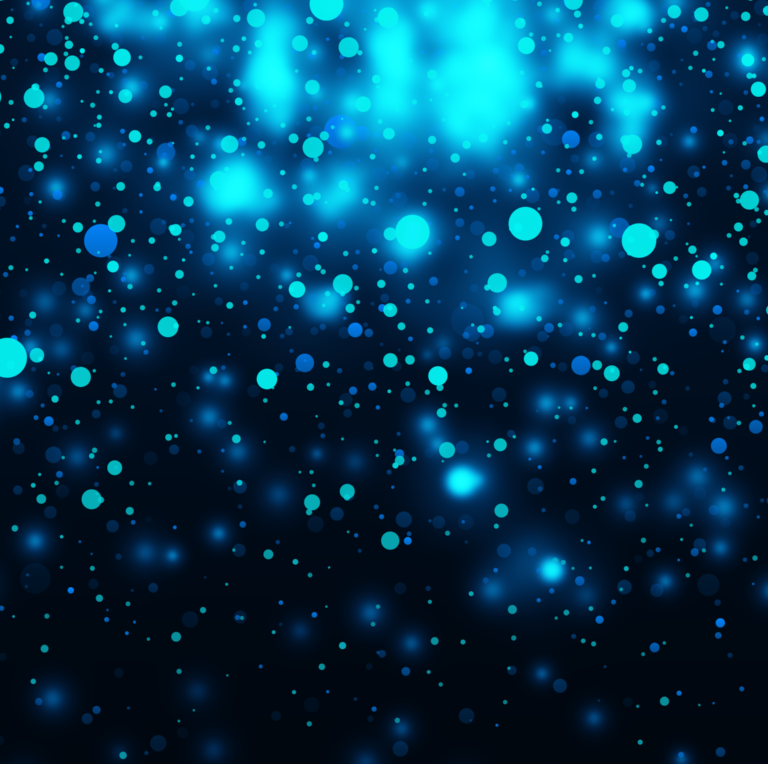
Reproduce this background procedurally as a Shadertoy shader.

```glsl
#define AMBIENT 0.115
#define HALO_GAIN 0.62
#define CLOUD_GAIN 1.15
#define ORB_CELLS 14.0
#define ORB_GAIN 1.1
#define ABSORB vec3(0.012, 0.45, 1.05)
#define CORE_ABSORB vec3(0.002, 0.17, 0.15)
#define CYAN vec3(0.01, 0.99, 0.99)
#define BLUE vec3(0.01, 0.50, 0.95)
#define TEAL vec3(0.04, 0.70, 0.76)

vec3 hash3(vec2 p) {
    vec3 q = fract(p.xyx * vec3(0.1031, 0.1030, 0.0973));
    q += dot(q, q.yxz + 33.33);
    return fract((q.xxy + q.yzz) * q.zyx);
}

float gradientDot(vec2 cell, vec2 offset, vec2 f) {
    float angle = 6.2832 * hash3(cell + offset).x;
    return dot(vec2(cos(angle), sin(angle)), f - offset);
}

float gradientNoise(vec2 p) {
    vec2 i = floor(p), f = fract(p);
    vec2 u = f * f * f * (f * (f * 6.0 - 15.0) + 10.0);
    float low = mix(gradientDot(i, vec2(0, 0), f), gradientDot(i, vec2(1, 0), f), u.x);
    float high = mix(gradientDot(i, vec2(0, 1), f), gradientDot(i, vec2(1, 1), f), u.x);
    return mix(low, high, u.y);
}

float glow(vec2 p, vec2 center, vec2 size) {
    vec2 d = (p - center) / size;
    return exp(-dot(d, d));
}

// Bright mist gathered along the top
float cloudLight(vec2 p) {
    vec2 q = p + 0.014 * vec2(gradientNoise(p * 18.0), gradientNoise(p * 18.0 + 37.0));
    float light = 3.6 * glow(q, vec2(0.625, 0.91), vec2(0.054, 0.085))
        + 2.8 * glow(q, vec2(0.51, 0.915), vec2(0.032, 0.07))
        + 2.8 * glow(q, vec2(0.355, 0.905), vec2(0.027, 0.062))
        + 2.6 * glow(q, vec2(0.305, 0.752), vec2(0.034, 0.03))
        + 2.2 * glow(q, vec2(0.765, 0.92), vec2(0.038, 0.034))
        + 1.8 * glow(q, vec2(0.82, 0.85), vec2(0.028, 0.045))
        + 2.4 * glow(q, vec2(0.82, 0.985), vec2(0.03, 0.024))
        + 1.6 * glow(q, vec2(0.16, 0.98), vec2(0.035, 0.025))
        + 2.0 * glow(q, vec2(0.255, 0.99), vec2(0.03, 0.025))
        + 1.4 * glow(q, vec2(0.44, 0.75), vec2(0.035, 0.03))
        + 1.6 * glow(q, vec2(0.535, 0.69), vec2(0.03, 0.026))
        + 1.9 * glow(q, vec2(0.425, 0.607), vec2(0.024, 0.02))
        + 2.0 * glow(q, vec2(0.685, 0.60), vec2(0.03, 0.022));
    light *= 1.0 + 0.7 * gradientNoise(p * 24.0 + 5.0);
    light += 3.6 * glow(p, vec2(0.601, 0.37), vec2(0.015)) + 2.3 * glow(p, vec2(0.72, 0.254), vec2(0.013));
    return light * CLOUD_GAIN;
}

// Wide blue haze fading downward
float haloLight(vec2 p) {
    float haze = 1.3 * glow(p, vec2(0.53, 0.97), vec2(0.31, 0.16))
        + 0.55 * glow(p, vec2(0.47, 0.72), vec2(0.24, 0.13))
        + 0.4 * glow(p, vec2(0.7, 0.63), vec2(0.13, 0.08))
        + 0.7 * glow(p, vec2(0.61, 0.37), vec2(0.055, 0.05))
        + 0.6 * glow(p, vec2(0.71, 0.25), vec2(0.055))
        + 0.6 * glow(p, vec2(0.31, 0.75), vec2(0.08, 0.07));
    return haze * max(1.0 + 1.3 * gradientNoise(p * 9.0 + 11.0), 0.0) * HALO_GAIN;
}

// Small blurred orbs with bright hearts, stronger toward the top
float orbLight(vec2 p) {
    float light = 0.0;
    for (int i = 0; i < 9; i++) {
        vec2 id = floor(p * ORB_CELLS) + vec2(i % 3 - 1, i / 3 - 1);
        vec3 place = hash3(id + 60.0), look = hash3(id + 131.0);
        vec2 center = (id + place.xy) / ORB_CELLS;
        float height = clamp(center.y, 0.0, 1.0);
        float present = step(look.x, mix(0.18, 0.66, height));
        float size = mix(0.006, 0.013, place.z);
        float orb = 0.6 * glow(p, center, vec2(size)) + 0.4 * glow(p, center, vec2(size * 2.3));
        light += present * orb * mix(0.3, 1.0, look.y) * mix(0.6, 1.5, height);
    }
    return light * ORB_GAIN;
}

// One disc per cell, kept whole inside the cell; solid ones are cyan
void discLayer(inout vec3 color, vec2 p, float cells, vec2 radii, vec2 density, vec2 opacity, float cyanShare, float seed) {
    vec2 grid = p * cells + fract(seed * 0.37);
    vec2 id = floor(grid);
    vec3 place = hash3(id + seed), look = hash3(id + seed + 83.0);
    float radius = mix(radii.x, radii.y, place.z) * cells;
    vec2 center = mix(vec2(radius + 0.03), vec2(0.97 - radius), place.xy);
    float height = clamp((id.y + center.y) / cells, 0.0, 1.0);
    vec2 d = fract(grid) - center;
    float edge = 1.0 / iResolution.y;
    float mask = smoothstep(edge, -edge, (length(d) - radius) / cells);
    mask *= step(look.x, mix(density.x, density.y, height));
    float cyan = step(look.y, cyanShare);
    vec3 tint = mix(BLUE, mix(TEAL, CYAN, smoothstep(0.15, 0.65, height)), cyan);
    tint *= 0.96 + 0.1 * (1.0 - cyan) * d.y / radius;
    float alpha = mix(opacity.x, opacity.y, max(look.z, 0.75 * cyan));
    color = mix(color, max(color, tint), mask * alpha);
}

void mainImage(out vec4 fragColor, in vec2 fragCoord) {
    vec2 p = (fragCoord - 0.5 * iResolution.xy) / iResolution.y + 0.5;

    // Light accumulates, then saturates from navy to cyan
    float ambient = AMBIENT * mix(0.5, 1.15, smoothstep(0.0, 0.7, p.y));
    float light = ambient + haloLight(p) + cloudLight(p) + orbLight(p);
    vec3 color = 1.0 - exp(-light * (ABSORB + light * CORE_ABSORB));

    // Discs from faint and tiny to large and solid
    discLayer(color, p, 24.0, vec2(0.004, 0.011), vec2(0.05, 0.7), vec2(0.05, 0.3), 0.0, 40.0);
    discLayer(color, p, 9.0, vec2(0.014, 0.024), vec2(0.0, 0.22), vec2(0.08, 0.2), 0.0, 530.0);
    discLayer(color, p, 46.0, vec2(0.0015, 0.0035), vec2(0.04, 0.6), vec2(0.2, 0.9), 0.5, 170.0);
    discLayer(color, p, 27.0, vec2(0.003, 0.0065), vec2(0.08, 0.75), vec2(0.25, 1.0), 0.55, 290.0);
    discLayer(color, p, 17.0, vec2(0.006, 0.014), vec2(-0.25, 0.75), vec2(0.35, 1.0), 0.72, 410.0);
    discLayer(color, p, 7.0, vec2(0.019, 0.029), vec2(-0.2, 0.55), vec2(0.8, 1.0), 0.72, 650.0);
    fragColor = vec4(color, 1.0);
}
```
